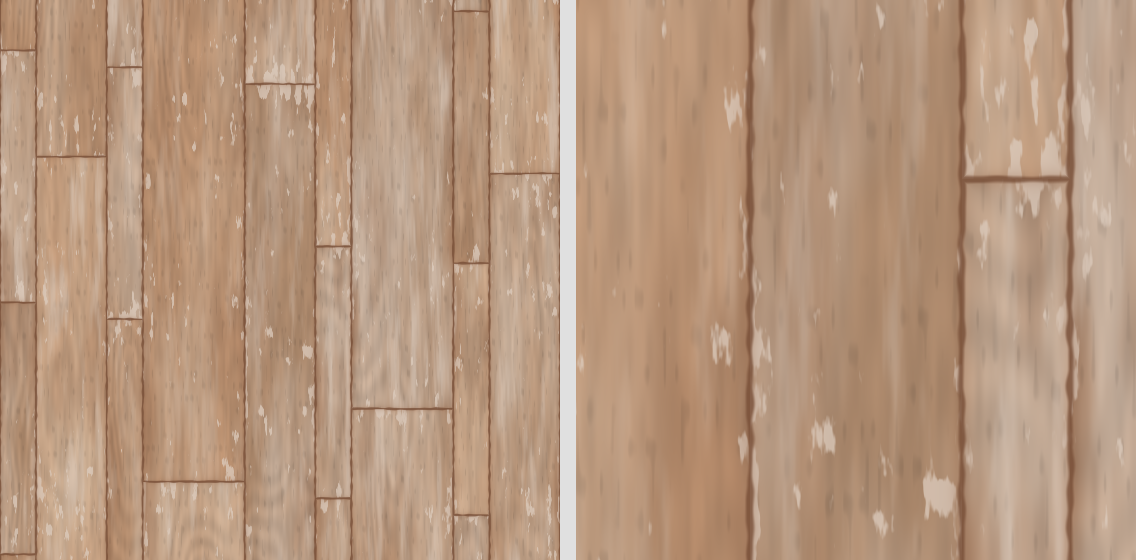
Left: the whole. Right: its middle third, enlarged.
Reproduce this texture procedurally as a WebGL 1 fragment shader.

```glsl
precision highp float;

uniform vec2 u_resolution;

float hash(vec2 p) {
  return fract(sin(dot(p, vec2(127.1, 311.7))) * 43758.5453);
}

float noise(vec2 p) {
  vec2 cell = floor(p);
  vec2 f = fract(p);
  f = f * f * (3.0 - 2.0 * f);
  float low = mix(hash(cell), hash(cell + vec2(1.0, 0.0)), f.x);
  float high = mix(hash(cell + vec2(0.0, 1.0)), hash(cell + 1.0), f.x);
  return mix(low, high, f.y);
}

float fbm(vec2 p) {
  float sum = 0.0;
  float amplitude = 0.533;
  for (int i = 0; i < 4; i++) {
    sum += amplitude * noise(p);
    p = p * 2.03 + 17.3;
    amplitude *= 0.5;
  }
  return sum;
}

// Boards come in three widths
float columnWidth(int i) {
  if (i == 3 || i == 6) return 0.182;
  if (i == 1 || i == 4 || i == 8) return 0.126;
  return 0.0645;
}

void main() {
  vec2 p = gl_FragCoord.xy / u_resolution;

  // Find the column under this point
  float left = 0.0;
  float width = 0.0;
  float column = 0.0;
  float start = 0.0;
  for (int i = 0; i < 9; i++) {
    float w = columnWidth(i);
    if (p.x >= start) {
      left = start;
      width = w;
      column = float(i);
    }
    start += w;
  }

  // Split the column into planks with staggered joints
  float plankLength = width < 0.1 ? 0.45 : 1.0;
  float row = (p.y - fract(1.01 - 0.29 * column)) / plankLength;
  vec2 id = vec2(column, floor(row));
  float along = fract(row) * plankLength;
  float side = min(p.x - left, left + width - p.x);
  float end = min(along, plankLength - along);
  vec2 q = p + id * vec2(3.7, 5.3) + 20.0;

  // Plank tone with soft lengthwise blotches
  float tone = fract(0.48 + 0.55 * column + 0.3 * id.y);
  float warmth = hash(id + 3.0);
  float blotch = fbm(q * vec2(20.0, 3.5));
  vec3 brown = mix(vec3(0.665, 0.53, 0.42), vec3(0.735, 0.565, 0.435), warmth);
  vec3 pale = mix(vec3(0.775, 0.69, 0.62), vec3(0.79, 0.67, 0.56), warmth);
  vec3 wood = mix(brown, pale, clamp(0.1 + 0.75 * tone + 1.7 * (blotch - 0.5), 0.0, 1.0));

  // Darker stains, strongest along the long edges
  float stain = smoothstep(0.45, 0.75, fbm(q * vec2(30.0, 5.0) + 40.0));
  wood = mix(wood, vec3(0.61, 0.45, 0.34), stain * (0.3 + 0.4 * exp(-side / 0.015)));

  // Arched growth rings, fine fibres and pores
  float field = noise(q * vec2(11.0, 2.0)) + 0.12 * noise(q * vec2(40.0, 9.0));
  float rings = sin(field * 62.0);
  float ringFade = smoothstep(0.3, 0.65, noise(q * vec2(9.0, 3.0) + 70.0));
  float fibre = noise(q * vec2(260.0, 22.0)) + noise(q * vec2(120.0, 9.0)) - 1.0;
  float pores = smoothstep(0.68, 0.95, noise(q * vec2(290.0, 45.0) + 9.0));
  wood *= 1.0 + 0.035 * rings * ringFade + 0.07 * fibre - 0.08 * pores;

  // Brushed whitewash veil
  vec3 whitewash = vec3(0.845, 0.78, 0.725);
  float veil = smoothstep(0.46, 0.8, fbm(q * vec2(65.0, 6.0) + 30.0));
  wood = mix(wood, whitewash, veil * (0.2 + 0.5 * tone));

  // Chipped paint gathers at edges and ends
  float streaks = fbm(q * vec2(105.0, 28.0));
  float patches = fbm(q * vec2(9.0, 5.0) + 50.0) - 0.5;
  float rim = max(0.75 * exp(-side / 0.008), exp(-end / 0.045));
  float wear = streaks + 0.5 * patches + rim * mix(0.08, 0.26, hash(id + 8.0));
  wood = mix(wood, whitewash + 0.02, 0.75 * smoothstep(0.71, 0.81, wear));

  // Uneven brown seams
  float gap = max(min(side, end) + 0.0022 * (noise(q * 95.0) - 0.5), 0.0);
  wood = mix(wood, vec3(0.57, 0.39, 0.28), 0.4 * exp(-gap / 0.004));
  wood = mix(wood, vec3(0.46, 0.3, 0.21), 0.75 * (1.0 - smoothstep(0.0004, 0.0028, gap)));

  gl_FragColor = vec4(wood, 1.0);
}
```
